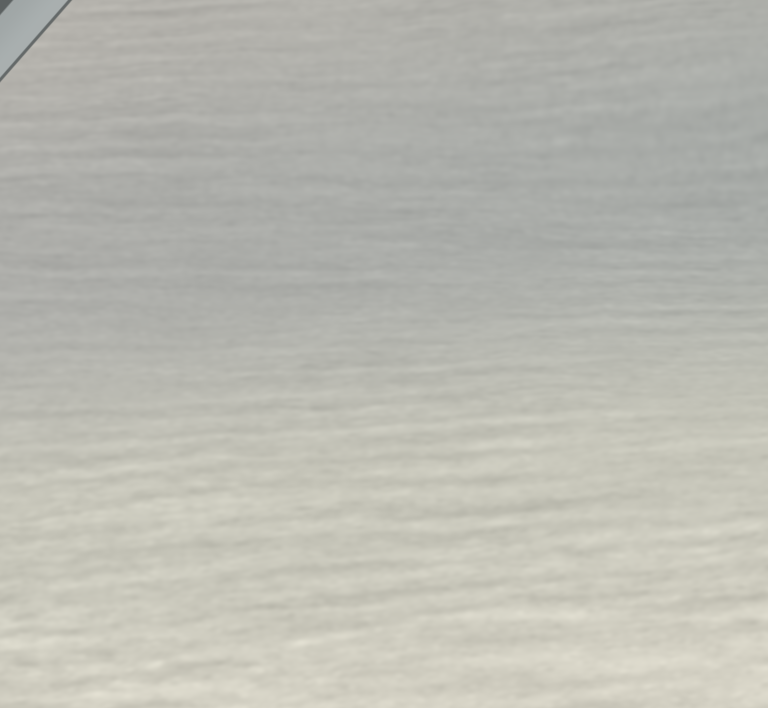
A Shadertoy shader for this texture:

```glsl
// Pale, softly lit wood-like surface: fine grain ridges that widen towards
// the viewer, a cream to grey light falloff and a metal edge in one corner.
// Ridges are layered sines bent and broken up by stretched cellular noise.

const vec3 CREAM = vec3(0.832, 0.820, 0.768);
const vec3 PALE  = vec3(0.782, 0.778, 0.730);
const vec3 SHADE = vec3(0.668, 0.675, 0.660);
const vec3 FAR   = vec3(0.698, 0.695, 0.672);
const vec3 METAL = vec3(0.645, 0.670, 0.670);
const vec3 SEAM  = vec3(0.360, 0.380, 0.380);

const float LIGHT_SLOPE  = 0.10;   // tilt of the light falloff
const float GRAIN_SLOPE  = 0.080;  // rise of the streaks to the right
const float GRAIN_DIP    = 0.095;  // bend of the streaks in the upper middle
const float RIDGE_NEAR   = 0.024;  // ridge contrast at the bottom
const float RIDGE_FAR    = 0.009;  // ridge contrast at the top
const float STREAK_NEAR  = 0.026;  // contrast of the irregular streaks
const float STREAK_FAR   = 0.013;
const float FLECK_AMOUNT = 0.026;
const float DUST_AMOUNT  = 0.017;
const float EDGE_OFFSET  = 0.0745; // distance of the metal edge from the corner

vec3 hash3(vec2 cell) {
    vec3 h = vec3(dot(cell, vec2(127.1, 311.7)),
                  dot(cell, vec2(269.5, 183.3)),
                  dot(cell, vec2(419.2, 371.9)));
    return fract(sin(h) * 43758.5);
}

// Smooth cellular noise: each cell holds one soft spot, light or dark.
float cellNoise(vec2 p) {
    vec2 cell = floor(p);
    float sum = 0.0;
    for (int j = -1; j <= 1; j++) {
        for (int i = -1; i <= 1; i++) {
            vec2 c = cell + vec2(i, j);
            vec3 h = hash3(c);
            vec2 d = p - c - h.xy;
            float fall = max(0.0, 1.0 - dot(d, d));
            sum += (2.0 * h.z - 1.0) * fall * fall * fall;
        }
    }
    return sum;
}

// Height across the streaks, following their bend and small waves.
float grainHeight(vec2 p) {
    float dip = (p.y - 0.68) / 0.2;
    float slope = GRAIN_SLOPE - GRAIN_DIP * exp(-dip * dip);
    float wave = 0.0030 * sin(7.0 * p.x + 11.0 * p.y)
               + 0.0014 * sin(19.0 * p.x - 23.0 * p.y + 1.3)
               + 0.0008 * sin(47.0 * p.x + 31.0 * p.y + 4.0);
    return p.y - slope * p.x + wave;
}

vec3 lightFalloff(vec2 p) {
    float h = p.y - LIGHT_SLOPE * (p.x - 0.54);
    vec3 col = mix(CREAM, PALE, smoothstep(-0.04, 0.28, h));
    col = mix(col, SHADE, smoothstep(0.30, 0.66, h));
    col = mix(col, FAR, smoothstep(0.74, 1.02, h));
    // Warmer on the left, cooler on the upper right
    vec3 warmth = vec3(0.022, 0.010, 0.008) * (0.54 - p.x);
    return col + warmth * smoothstep(0.2, 0.7, p.y);
}

// Rounded parallel ridges, bent and faded along their length.
float ridgeLines(vec2 p, float v) {
    float bend = cellNoise(vec2(2.2 * p.x, 9.0 * v) + 3.0);
    float phase = 6.2832 * (23.0 * v + 8.0 * v * v) + 3.0 * bend;
    float wave = sin(phase) + 0.35 * sin(1.73 * phase + 1.0);
    float fade = 0.75 + 0.8 * cellNoise(vec2(2.8 * p.x, 13.0 * v) + 50.0);
    return wave * max(fade, 0.0);
}

float surfaceRelief(vec2 p) {
    float v = grainHeight(p);
    float rows = 52.0 * v + 18.0 * v * v;   // rows get denser with distance
    float far = smoothstep(0.05, 0.55, p.y);

    float relief = mix(RIDGE_NEAR, RIDGE_FAR, far) * ridgeLines(p, v);
    float streaks = cellNoise(vec2(4.5 * p.x, rows))
                  + 0.7 * cellNoise(vec2(9.0 * p.x + 17.0, 1.8 * rows + 5.0));
    relief += mix(STREAK_NEAR, STREAK_FAR, far) * streaks;

    // Short flecks in patches, then fine dust
    float patches = 0.9 + 0.7 * cellNoise(vec2(4.0 * p.x, 7.0 * p.y) + 70.0);
    float flecks = cellNoise(vec2(30.0 * p.x, 1.9 * rows + 40.0));
    float dust = cellNoise(vec2(85.0 * p.x, 135.0 * v) + 9.0);
    relief += FLECK_AMOUNT * mix(1.0, 0.5, far) * patches * flecks;
    relief += DUST_AMOUNT * mix(1.0, 0.65, far) * dust;
    return relief;
}

// Metal strip across the upper left corner, with a dark seam on each side.
vec3 addMetalEdge(vec3 col, vec2 p, float pixel) {
    float d = dot(vec2(p.x, 1.0 - p.y), vec2(0.752, 0.659));
    float soft = 1.2 * pixel;
    float inside = 1.0 - smoothstep(-soft, soft, d - EDGE_OFFSET);
    float sheen = smoothstep(0.018, 0.065, d);
    col = mix(col, METAL + 0.035 * (sheen - 0.5), inside);
    float seam = 1.0 - smoothstep(0.0008, 0.0018 + soft, abs(d - EDGE_OFFSET));
    float corner = 1.0 - smoothstep(-soft, soft, d - 0.014);
    return mix(col, SEAM, max(0.9 * seam, corner));
}

void mainImage(out vec4 fragColor, in vec2 fragCoord) {
    vec2 p = fragCoord / iResolution.y;
    vec3 col = lightFalloff(p);
    col += surfaceRelief(p) * vec3(1.0, 0.99, 0.95);
    col = addMetalEdge(col, p, 1.0 / iResolution.y);
    fragColor = vec4(clamp(col, 0.0, 1.0), 1.0);
}
```
